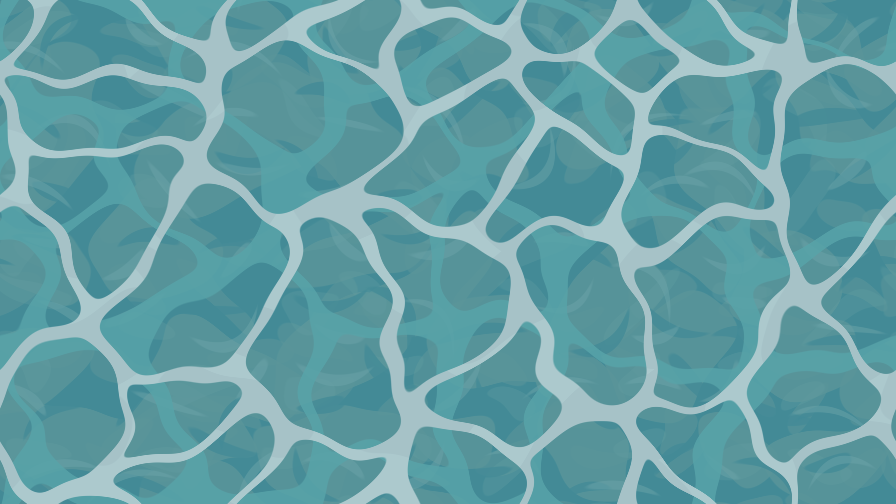
Reproduce this texture procedurally as a Shadertoy shader.

```glsl
// Clear shallow pool water: a pale net of light over teal bands and grey-green patches.

const float TAU = 6.2832;
const vec2 CANVAS = vec2(8.0, 4.5); // canvas size in feature units

vec3 hash(vec2 id, float seed) {
    vec3 s = vec3(dot(id, vec2(127.1, 311.7)), dot(id, vec2(269.5, 183.3)), dot(id, vec2(419.2, 371.9)));
    return fract(sin(s + seed * 17.3) * 43758.5);
}

// Wavy displacement made of whole periods, so it wraps
vec2 warp(vec2 uv, float phase) {
    vec2 bend = 0.16 * sin(TAU * uv + phase * vec2(2.0, 1.3));
    bend += 0.09 * sin(TAU * (uv.yx * vec2(3.0, 5.0) + uv) + phase * vec2(1.0, 2.3));
    bend += 0.035 * sin(TAU * (uv.yx * vec2(7.0, 11.0) - uv * vec2(3.0, 2.0)) + phase * vec2(3.1, 1.7));
    return uv + bend / CANVAS;
}

// Vector to a jittered site; some sites are sent far away to leave larger cells
vec2 toSite(vec2 id, vec2 p, vec2 grid, float seed) {
    vec3 h = hash(mod(id, grid), seed);
    vec2 site = (id + 0.05 + 0.9 * h.xy - p) * CANVAS / grid;
    return h.z < 0.22 ? site + 50.0 : site;
}

// Distance to the cell borders, blended so that the corners become round
float cellBorder(vec2 uv, vec2 grid, float sharpness, float seed) {
    vec2 p = uv * grid, home = floor(p), nearest = vec2(9.0);
    for (int y = -2; y <= 2; y++)
    for (int x = -2; x <= 2; x++) {
        vec2 id = floor(p) + vec2(x, y);
        vec2 site = toSite(id, p, grid, seed);
        if (dot(site, site) < dot(nearest, nearest)) {
            nearest = site;
            home = id;
        }
    }
    float sum = 0.0001;
    for (int y = -3; y <= 3; y++)
    for (int x = -3; x <= 3; x++) {
        if (x == 0 && y == 0) continue;
        vec2 site = toSite(home + vec2(x, y), p, grid, seed);
        float d = dot(0.5 * (nearest + site), normalize(site - nearest));
        sum += exp(-sharpness * d);
    }
    return -log(sum) / sharpness;
}

float band(float d, float halfWidth, float px) {
    return 1.0 - smoothstep(halfWidth - px, halfWidth + px, d);
}

// Overlapping translucent ovals, one per grid cell, turned and bent at random
float blobs(vec2 uv, vec2 grid, vec2 radii, float curve, float alpha, float px, float seed) {
    vec2 p = uv * grid;
    float open = 1.0;
    for (int y = -1; y <= 1; y++)
    for (int x = -1; x <= 1; x++) {
        vec2 id = floor(p) + vec2(x, y);
        vec3 h = hash(mod(id, grid), seed);
        vec3 shape = hash(mod(id, grid), seed + 5.0);
        vec2 q = (p - id - 0.2 - 0.6 * h.xy) * CANVAS / grid;
        float turn = (h.z - 0.5) * 2.0;
        q = mat2(cos(turn), -sin(turn), sin(turn), cos(turn)) * q;
        q.y += curve * (shape.x - 0.5) * q.x * q.x;
        vec2 r = radii * (0.7 + 0.6 * shape.yz);
        q /= r;
        float a = atan(q.y, q.x + 0.00001);
        float wobble = 1.0 + 0.10 * sin(2.0 * a + TAU * shape.x) + 0.09 * sin(3.0 * a + TAU * shape.y);
        float d = (length(q) * wobble - 1.0) * r.y;
        open *= 1.0 - alpha * band(d, 0.0, px);
    }
    return 1.0 - open;
}

void mainImage(out vec4 fragColor, in vec2 fragCoord) {
    vec2 uv = fragCoord / iResolution.xy;
    float px = 0.6 * CANVAS.y / iResolution.y;
    vec2 soft = warp(uv, 4.0);

    // Deep water and its grey-green patches
    vec3 deep = vec3(0.262, 0.542, 0.590);
    vec3 grey = vec3(0.352, 0.583, 0.602);
    float large = blobs(soft, vec2(7.0, 5.0), vec2(0.60, 0.37), 0.5, 0.85, px, 1.0);
    float small = blobs(soft, vec2(10.0, 8.0), vec2(0.28, 0.13), 1.5, 0.60, px, 2.0);
    vec3 color = mix(deep, grey, 1.0 - (1.0 - large) * (1.0 - small));

    // Thin bent glints and dark slivers
    float dark = blobs(uv, vec2(10.0, 7.0), vec2(0.28, 0.055), 3.0, 0.80, px, 3.0);
    float glint = blobs(uv, vec2(9.0, 7.0), vec2(0.27, 0.04), 4.0, 0.50, px, 4.0);
    float sheen = blobs(soft, vec2(8.0, 6.0), vec2(0.27, 0.13), 2.0, 0.30, px, 5.0);
    color = mix(color, vec3(0.39, 0.62, 0.63), sheen);
    color = mix(color, deep, dark);
    color = mix(color, vec3(0.42, 0.64, 0.66), glint);

    // Wide teal bands, out-of-focus light on the floor
    float swell = sin(TAU * (2.0 * uv.x + uv.y)) * sin(TAU * (uv.x - 2.0 * uv.y) + 1.0);
    float teal = band(cellBorder(warp(uv, 1.5), vec2(6.0, 4.0), 13.0, 7.0), 0.070 + 0.045 * swell, px);
    color = mix(color, vec3(0.343, 0.640, 0.660), 0.85 * teal);

    // Pale net of light in two close tones
    float ripple = sin(TAU * (3.0 * uv.x + 2.0 * uv.y)) + sin(TAU * (4.0 * uv.y - 3.0 * uv.x) + 2.0);
    float net = band(cellBorder(warp(uv, 0.4), vec2(7.0, 6.0), 17.0, 11.0), 0.047 + 0.009 * ripple, px);
    float veil = blobs(soft, vec2(6.0, 4.0), vec2(0.72, 0.40), 0.5, 1.0, px, 9.0);
    vec3 pale = mix(vec3(0.675, 0.788, 0.805), vec3(0.650, 0.762, 0.782), veil);
    color = mix(color, pale, net);

    fragColor = vec4(color, 1.0);
}
```
